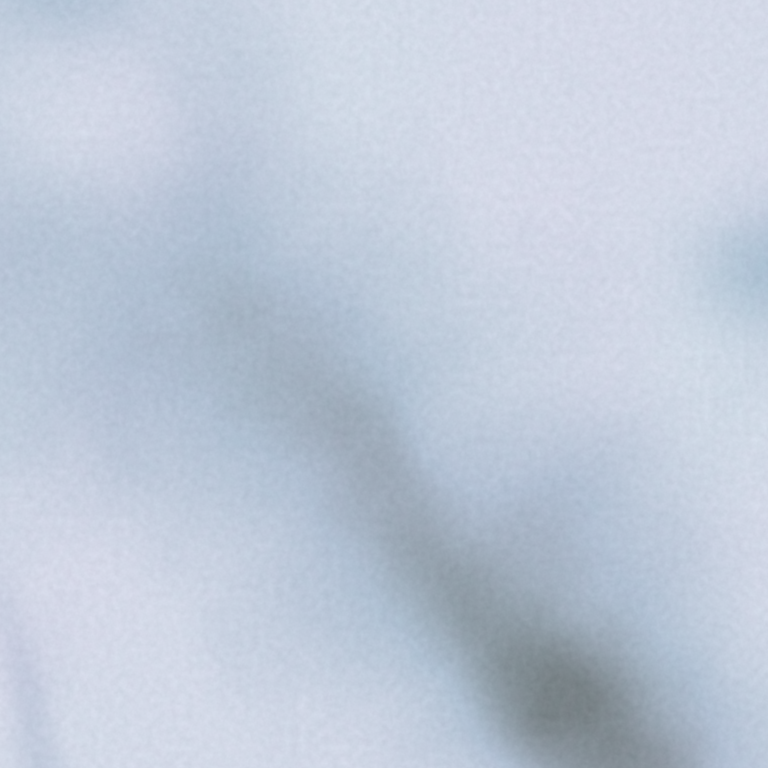
This texture is drawn by a WebGL 2 fragment shader. Its source:

```glsl
#version 300 es
precision highp float;

uniform vec2 u_resolution;
out vec4 fragColor;

vec2 hashGradient(vec2 cell) {
    vec3 h = fract(cell.xyx * vec3(0.1031, 0.1030, 0.0973));
    h += dot(h, h.yzx + 33.33);
    return fract((h.xx + h.yz) * h.zy) * 2.0 - 1.0;
}

float gradientNoise(vec2 p) {
    vec2 cell = floor(p);
    vec2 f = p - cell;
    vec2 s = f * f * f * (f * (f * 6.0 - 15.0) + 10.0);
    float a = dot(hashGradient(cell), f);
    float b = dot(hashGradient(cell + vec2(1, 0)), f - vec2(1, 0));
    float c = dot(hashGradient(cell + vec2(0, 1)), f - vec2(0, 1));
    float d = dot(hashGradient(cell + vec2(1, 1)), f - vec2(1, 1));
    return mix(mix(a, b, s.x), mix(c, d, s.x), s.y);
}

float fractalNoise(vec2 p, int octaves) {
    float sum = 0.0;
    float amplitude = 1.0;
    for (int i = 0; i < octaves; i++) {
        sum += amplitude * gradientNoise(p);
        p = mat2(1.6, 1.2, -1.2, 1.6) * p + 17.3;
        amplitude *= 0.58;
    }
    return sum;
}

float bell(float x, float width) {
    return exp(-0.5 * x * x / (width * width));
}

float softSpot(vec2 p, vec2 center, vec2 radii) {
    vec2 q = (p - center) / radii;
    return exp(-0.5 * dot(q, q));
}

// Signed distance to a sagging parabola, first-order approximation
float arcDistance(vec2 p) {
    float sag = 0.045 * bell(p.x - 0.60, 0.08);
    float height = 0.71 - 0.35 * p.x - 0.66 * p.x * p.x - sag;
    float slope = -0.35 - 1.32 * p.x;
    return (p.y - height) / sqrt(1.0 + slope * slope);
}

// Core that darkens towards the lower right, pinched midway, in a wide halo
float shadowBand(vec2 p, float unevenness) {
    float along = smoothstep(0.2, 0.75, p.x);
    float pinch = bell(p.x - 0.60, 0.06);
    float d = arcDistance(p);
    float coreWidth = mix(0.09, 0.075, along) - 0.022 * pinch;
    float core = mix(0.05, 0.50, along) * (1.0 - 0.15 * pinch) * bell(d, coreWidth);
    float halo = mix(0.30, 0.34, along) * bell(d - 0.015, mix(0.16, 0.14, along));
    return core * (1.0 + unevenness) + halo;
}

vec3 hazeColor(float shade) {
    vec3 pale = vec3(0.828, 0.852, 0.908);
    vec3 blue = vec3(0.690, 0.750, 0.825);
    vec3 slate = vec3(0.475, 0.510, 0.530);
    vec3 color = mix(pale, blue, clamp(shade / 0.4, 0.0, 1.0));
    return mix(color, slate, clamp((shade - 0.4) / 0.6, 0.0, 1.0));
}

void main() {
    vec2 uv = gl_FragCoord.xy / u_resolution;

    // Gentle bending of the soft shapes
    vec2 bend = vec2(fractalNoise(uv * 5.0, 2), fractalNoise(uv * 5.0 + 41.0, 2));
    vec2 p = uv + 0.022 * bend;

    // Broad shadows
    float shade = shadowBand(p, 0.25 * fractalNoise(uv * 7.0 + 23.0, 2)) - 0.02;
    float edgeSpots = 0.45 * softSpot(p, vec2(1.02, 0.65), vec2(0.075, 0.06))
                    + 0.30 * softSpot(p, vec2(0.07, 1.03), vec2(0.11, 0.06));
    shade += edgeSpots;
    shade += 0.22 * softSpot(p, vec2(0.74, 0.08), vec2(0.09, 0.06));
    shade += 0.18 * softSpot(p, vec2(0.28, 0.82), vec2(0.07, 0.16));
    shade += 0.20 * softSpot(p, vec2(0.78, 0.34), vec2(0.10, 0.08));
    shade += 0.18 * softSpot(p, vec2(0.12, 0.47), vec2(0.17, 0.09));
    shade += 0.13 * softSpot(p, vec2(0.40, 0.18), vec2(0.10, 0.09));
    shade += 0.11 * softSpot(p, vec2(0.54, 0.60), vec2(0.12, 0.10));
    shade -= 0.20 * softSpot(p, vec2(0.10, 0.83), vec2(0.12, 0.07));
    shade += 0.08 * fractalNoise(uv * 7.0 + 9.0, 4);

    // Faint mauve streak along the left edge
    float streak = bell(p.x - 0.05 + 0.2 * p.y, 0.022) * (1.0 - smoothstep(0.1, 0.38, p.y));
    shade += 0.22 * streak;
    vec3 color = hazeColor(max(shade, 0.0));

    // Drifting mauve and teal tints
    float tint = fractalNoise(uv * 3.0 + 63.0, 2);
    color += vec3(0.018, -0.006, 0.006) * (tint + 0.4 * streak);
    color += vec3(-0.045, 0.012, 0.0) * edgeSpots;

    // Soft fine grain with slight color variation
    float grain = fractalNoise(uv * 95.0, 3);
    float chroma = gradientNoise(uv * 60.0 + 120.0);
    color += 0.032 * grain + 0.010 * chroma * vec3(1.0, -0.4, 0.3);

    fragColor = vec4(clamp(color, 0.0, 1.0), 1.0);
}
```
